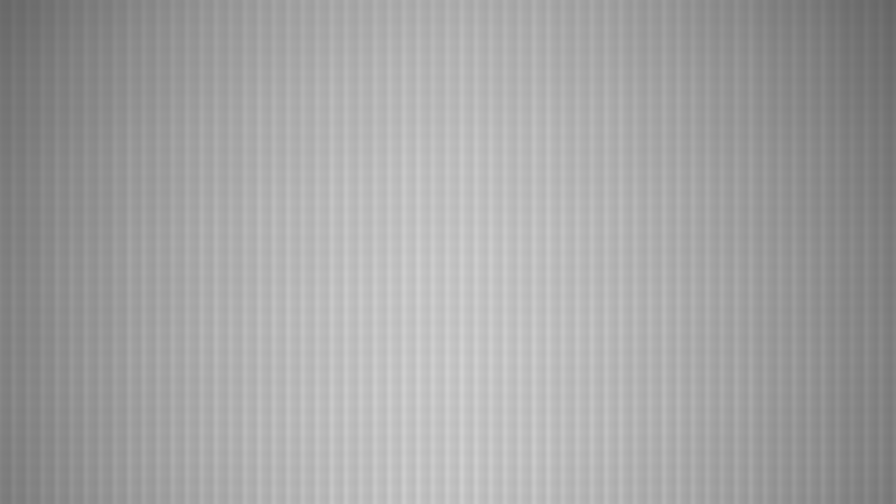
This pattern is drawn by a Shadertoy shader. Its source:

```glsl
// Softly lit grey ribbed fabric: narrow vertical ribs crossed by very faint rows.
// Each rib is a smooth wave with a fine crease, varied slightly by layered sines,
// and a broad light low on the cloth falls off towards the sides and top.

const float TAU = 6.2831853;
const float RIBS = 62.0;            // repeats across
const float ROWS = 35.0;            // faint repeats down
const float RIB_DEPTH = 0.023;
const float CREASE_DEPTH = 0.009;
const float ROW_DEPTH = 0.005;
const float WEAR_DEPTH = 0.006;
const float PEAK_GREY = 0.775;
const vec2 LIGHT_CENTRE = vec2(0.495, 0.30);
const float SIDE_FALLOFF = 0.28;
const float SIDE_POWER = 1.6;
const float TOP_FALLOFF = 0.10;

// Broad light, brightest at the lower middle.
float lightField(vec2 uv) {
    vec2 offset = abs(uv - LIGHT_CENTRE) / (1.0 - LIGHT_CENTRE);
    return PEAK_GREY - SIDE_FALLOFF * pow(offset.x, SIDE_POWER)
                     - TOP_FALLOFF * offset.y * offset.y;
}

// Slow uneven tone from rib to rib and along each rib.
float wearField(vec2 uv) {
    float across = sin(uv.x * 83.0 + 1.7) + 0.6 * sin(uv.x * 137.0 + 0.4);
    float along = sin(uv.y * 19.0 + uv.x * 31.0) * sin(uv.x * 47.0 - uv.y * 11.0);
    return 0.5 * across + 0.5 * along;
}

// Rib wave with a second, finer crease inside each repeat.
float ribRelief(float x) {
    float phase = TAU * RIBS * x;
    return RIB_DEPTH * cos(phase) + CREASE_DEPTH * cos(2.0 * phase + 0.8);
}

// Faint rows, shifted a little along the cloth.
float rowRelief(vec2 uv) {
    float drift = 0.35 * sin(uv.x * 23.0);
    return ROW_DEPTH * cos(TAU * ROWS * uv.y + drift);
}

void mainImage(out vec4 fragColor, in vec2 fragCoord) {
    vec2 uv = fragCoord / iResolution.xy;
    float light = lightField(uv);
    float wear = wearField(uv);

    // Relief contrast follows the light and fades slightly towards the top.
    float contrast = (light / PEAK_GREY) * mix(1.15, 0.85, uv.y);
    float relief = ribRelief(uv.x) * (1.0 + 0.15 * wear) + rowRelief(uv);

    float grey = light + contrast * relief + WEAR_DEPTH * wear;
    fragColor = vec4(vec3(clamp(grey, 0.0, 1.0)), 1.0);
}
```
